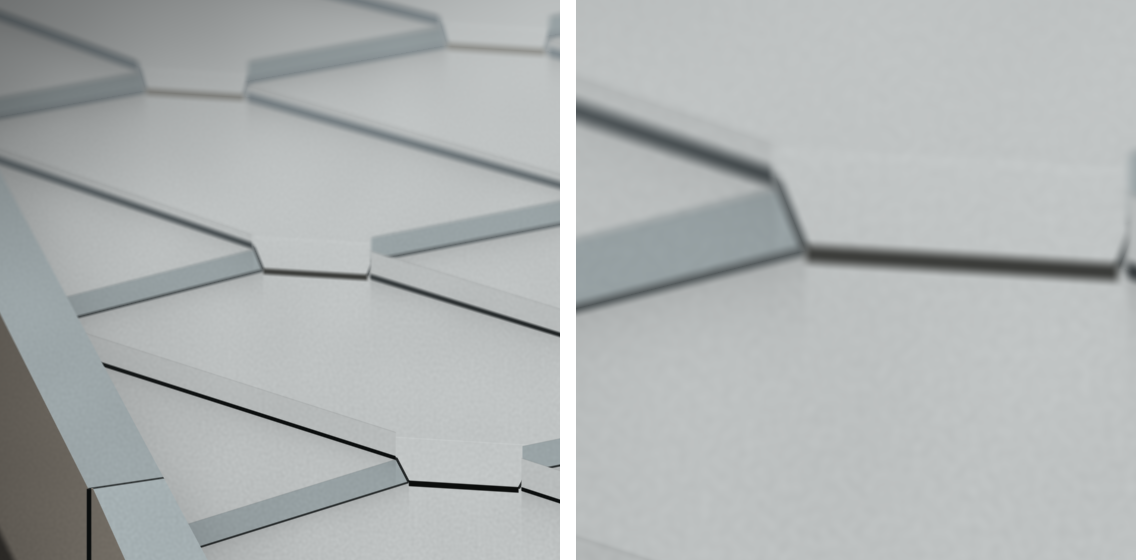
Left, the full canvas; right, a detail of the centre.
Write a Shadertoy shader that draws this texture.

```glsl
// Interlocking diamond metal shingles seen at a slant, with a trim strip at the left.
// A bent lattice places the clips; folded seams join each clip to its neighbours.
// Soft focus and dim light grow toward the far, upper left side.

const vec3 METAL = vec3(0.75, 0.765, 0.765);
const vec3 FOLD  = vec3(0.60, 0.64, 0.65);
const vec3 TRIM  = vec3(0.61, 0.65, 0.66);
const vec3 WALL  = vec3(0.41, 0.39, 0.36);
const vec3 FAR_INK  = vec3(0.50, 0.54, 0.56);
const vec3 NEAR_INK = vec3(0.04, 0.05, 0.05);
const float TILT = 0.06;

vec2 hash2(vec2 p) {
    p = vec2(dot(p, vec2(127.1, 311.7)), dot(p, vec2(269.5, 183.3)));
    return 2.0 * fract(sin(p) * 43758.545) - 1.0;
}

float gradientNoise(vec2 p) {
    vec2 i = floor(p), f = fract(p), u = f * f * (3.0 - 2.0 * f);
    float a = dot(hash2(i), f);
    float b = dot(hash2(i + vec2(1, 0)), f - vec2(1, 0));
    float c = dot(hash2(i + vec2(0, 1)), f - vec2(0, 1));
    float d = dot(hash2(i + 1.0), f - 1.0);
    return mix(mix(a, b, u.x), mix(c, d, u.x), u.y);
}

// Soft coverage of the region where d is negative
float cover(float d, float blur) { return smoothstep(blur, -blur, d); }

// Bottom centre of the clip in a row and column, y pointing down
vec2 clipCentre(float row, float col) {
    vec2 c = vec2(0.348, 0.167) + row * vec2(0.190, 0.292) + row * row * vec2(0.025, 0.029);
    c += col * vec2(0.538 + 0.059 * row, -0.081 - 0.026 * row);
    return c + vec2(0.0, 0.012 * row * col * col);
}

float clipHalfWidth(float row) { return 0.088 + 0.005 * row; }
float clipFlare(float row) { return 0.013 + 0.005 * row; }

// Folded strip standing above the edge a-b, with a dark gap along that edge
vec3 seam(vec3 col, vec2 p, vec2 a, vec2 b, float depth, float gap, vec3 fill, vec3 ink, float blur) {
    float t = (p.x - a.x) / (b.x - a.x);
    float v = p.y - mix(a.y, b.y, t);
    float span = cover(a.x - p.x, blur) * cover(p.x - b.x, blur);
    float strip = cover(v, blur) * cover(-v - depth, blur);
    col = mix(col, fill, strip * span);
    col *= 1.0 - 0.06 * span * cover(abs(v + depth) - 0.001, blur);
    col *= 1.0 - 0.10 * span * step(0.0, v) * exp(-max(v, 0.0) / 0.025);
    return mix(col, ink, span * cover(abs(v) - gap, blur));
}

// Flared clip with a dark lower lip and short dark flanks
vec3 clip(vec3 col, vec2 p, vec2 centre, float row, vec3 ink, float blur) {
    vec2 q = p - centre;
    q.y -= TILT * q.x;
    float flank = 0.043;
    float side = abs(q.x) - clipHalfWidth(row) - clipFlare(row) * clamp(-q.y / flank, 0.0, 1.0);
    float height = 0.04 + 0.02 * max(row, 0.0);
    float body = cover(side, blur) * cover(q.y, blur) * cover(-q.y - height, blur);
    col = mix(col, METAL * (1.01 + 0.03 * cover(abs(q.y + height) - 0.002, blur)), body);
    float flanks = cover(abs(side) - 0.0025, blur) * cover(q.y, blur) * cover(-q.y - flank, blur);
    float lip = cover(abs(q.y - 0.002) - 0.005, blur) * cover(side, blur);
    col = mix(col, ink, 0.85 * flanks);
    return mix(col, ink * vec3(1.08, 1.0, 0.93), lip);
}

vec3 roof(vec2 p, float blur) {
    vec3 col = METAL;
    vec3 ink = mix(FAR_INK, NEAR_INK, smoothstep(0.1, 0.78, p.y));
    float gap = mix(0.008, 0.0035, smoothstep(0.1, 0.7, p.y));
    for (float row = -1.0; row <= 3.0; row++) {
        float w = clipHalfWidth(row), flare = clipFlare(row);
        vec2 halfSpan = vec2(w, TILT * w);
        for (float column = 0.0; column <= 2.0; column++) {
            vec2 here = clipCentre(row, column);
            vec2 beside = clipCentre(row, column - 1.0) + halfSpan + vec2(0.007, -0.028);
            vec2 above = clipCentre(row - 1.0, column - 1.0) + halfSpan;
            vec2 shoulder = here - halfSpan - vec2(flare, 0.043);
            float ledge = min(0.010 + 0.009 * row * row, 0.055);
            col = seam(col, p, beside, here - halfSpan, 0.034 + 0.007 * row,
                       gap * 0.5, FOLD, mix(FOLD, ink, 0.8), blur);
            col = seam(col, p, above, shoulder, ledge, gap, METAL * 0.96, ink, blur);
            col = clip(col, p, here, row, ink, blur);
        }
    }
    return col;
}

// Trim strip in two lapped lengths, with the wall beneath it
vec3 trim(vec3 col, vec2 p, float blur) {
    float lap = p.y - 0.873 + 0.148 * (p.x - 0.158);
    float inner = p.x - 0.0065 - 0.535 * (p.y - 0.319);
    float outer = p.x - mix(0.504 * (p.y - 0.560), 0.165 + 0.45 * (p.y - 0.87), step(0.0, lap));
    col *= 1.0 - 0.10 * exp(-max(inner, 0.0) / 0.12);
    col = mix(col, TRIM * (1.0 + 0.06 * step(0.0, lap)), cover(inner, blur));
    float seamLine = cover(abs(lap) - 0.0015, blur) * cover(inner, blur) * cover(-outer, blur);
    col = mix(col, NEAR_INK, 0.75 * seamLine);
    vec3 wall = WALL * (0.9 + 0.9 * p.x) * (1.0 - 0.55 * cover(p.x - 0.5 * (p.y - 0.95), 0.01));
    col = mix(col, wall, cover(outer, blur));
    float wallGap = cover(abs(p.x - 0.159) - 0.004, blur) * cover(0.873 - p.y, blur);
    return mix(col, NEAR_INK, wallGap);
}

void mainImage(out vec4 fragColor, in vec2 fragCoord) {
    vec2 p = fragCoord / iResolution.xy;
    p.y = 1.0 - p.y;
    float blur = max(mix(0.011, 0.0016, smoothstep(0.0, 0.8, p.y)), 1.0 / iResolution.y);
    vec3 col = trim(roof(p, blur), p, blur);
    // Falling light, broad mottling and fine grain
    col *= mix(0.55, 1.0, smoothstep(-0.15, 0.55, 0.45 * p.x + 0.9 * p.y));
    col *= 1.0 + 0.025 * gradientNoise(p * 9.0) + 0.045 * p.y * gradientNoise(p * 150.0);
    fragColor = vec4(col, 1.0);
}
```
